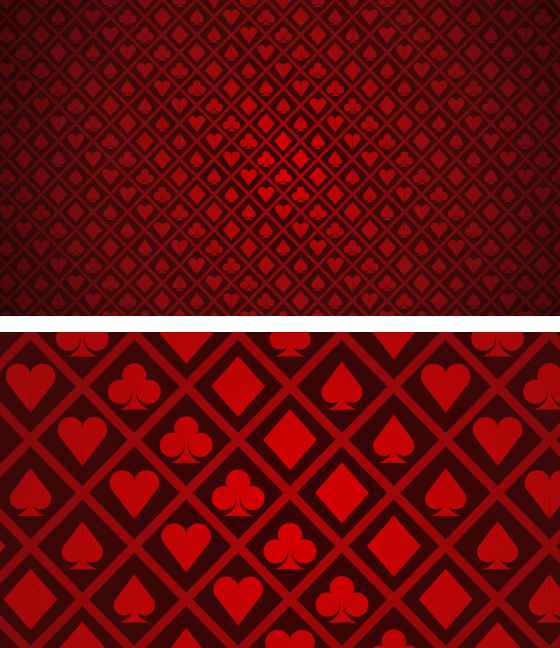
Top: the whole. Bottom: its middle third, enlarged.
A Shadertoy shader for this pattern:

```glsl
// Red card-suit wallpaper: a diagonal lattice of spades, hearts, clubs and diamonds under a soft spotlight.

// Lengths are fractions of the canvas height.
const vec2 HALF_STEP = vec2(0.05475, 0.05613);  // half diagonals of a lattice cell
const vec2 LATTICE_ORIGIN = vec2(0.0653, -0.003); // a cell center, from mid canvas
const float LINE_WIDTH = 0.0098;
const float SUIT_SIZE = 0.0278;

const vec2 LIGHT_CENTER = vec2(0.02, -0.02);
const float GLOW_RADIUS = 0.34;
const float GLOW_POWER = 1.4;
const vec2 VIGNETTE_RANGE = vec2(0.5, 1.15);
const float VIGNETTE_FLOOR = 0.55;

const vec3 GROUND = vec3(0.25, 0.04, 0.04);
const vec3 GROUND_LIT = vec3(0.22, 0.01, 0.015);
const vec3 LINE = vec3(0.43, 0.05, 0.055);
const vec3 LINE_LIT = vec3(0.66, 0.02, 0.03);
const vec3 SUIT = vec3(0.49, 0.05, 0.06);
const vec3 SUIT_LIT = vec3(0.84, 0.0, 0.005);

// Hull of a circle and a pointed tip.
float teardrop(vec2 p, vec2 center, float radius, vec2 tip) {
    vec2 axis = tip - center;
    float len = length(axis);
    axis /= len;
    vec2 q = p - center;
    q = vec2(abs(q.x * axis.y - q.y * axis.x), dot(q, axis));
    float b = radius / len;
    float a = sqrt(1.0 - b * b);
    float k = dot(q, vec2(-b, a));
    if (k < 0.0) return length(q) - radius;
    if (k > a * len) return length(q - vec2(0.0, len));
    return dot(q, vec2(a, b)) - radius;
}

// Stalk that flares toward a flat foot.
float stem(vec2 p, float top, float foot) {
    float t = clamp((top - p.y) / (top - foot), 0.0, 1.0);
    float side = abs(p.x) - mix(0.07, 0.56, t * t * t * t);
    return max(0.75 * side, max(p.y - top, foot - p.y));
}

float diamond(vec2 p) {
    const vec2 size = vec2(1.02, 1.16);
    return (dot(abs(p), 1.0 / size) - 1.0) / length(1.0 / size);
}

float spade(vec2 p) {
    vec2 q = vec2(abs(p.x), p.y);
    float leaf = teardrop(q, vec2(0.38, -0.22), 0.40, vec2(0.0, 0.95));
    return min(leaf, stem(p, -0.1, -0.88));
}

float heart(vec2 p) {
    vec2 q = vec2(abs(p.x), p.y);
    return teardrop(q, vec2(0.46, 0.38), 0.48, vec2(0.0, -1.0));
}

float club(vec2 p) {
    vec2 q = vec2(abs(p.x), p.y);
    float lobes = min(length(q - vec2(0.0, 0.42)), length(q - vec2(0.54, -0.2))) - 0.46;
    float core = length(p) - 0.2;
    return min(min(lobes, core), stem(p, 0.0, -0.88));
}

float suitDistance(vec2 p, float kind) {
    if (kind < 0.5) return diamond(p);
    if (kind < 1.5) return spade(p);
    if (kind < 2.5) return heart(p);
    return club(p);
}

void mainImage(out vec4 fragColor, in vec2 fragCoord) {
    float pixel = 1.0 / iResolution.y;
    vec2 pos = (fragCoord - 0.5 * iResolution.xy) * pixel;

    // Diagonal lattice coordinates: x rises to the right, y falls to the right.
    vec2 grid = (pos - LATTICE_ORIGIN) / HALF_STEP;
    vec2 diag = 0.5 * vec2(grid.x + grid.y, grid.x - grid.y);
    vec2 cell = floor(diag + 0.5);
    vec2 local = (grid - vec2(cell.x + cell.y, cell.x - cell.y)) * HALF_STEP;

    // Lattice lines lie on the cell borders.
    vec2 border = 0.5 - abs(diag - cell);
    float lineDist = min(border.x, border.y) / (0.5 * length(1.0 / HALF_STEP)) - 0.5 * LINE_WIDTH;
    float lineMask = smoothstep(0.75, -0.75, lineDist / pixel);

    // The suit changes with each diagonal row.
    float suitDist = suitDistance(local / SUIT_SIZE, mod(cell.x, 4.0)) * SUIT_SIZE;
    float suitMask = smoothstep(0.75, -0.75, suitDist / pixel);

    // Spotlight and vignette.
    float r = length(pos - LIGHT_CENTER);
    float glow = exp(-pow(r / GLOW_RADIUS, GLOW_POWER));
    float vignette = mix(1.0, VIGNETTE_FLOOR, smoothstep(VIGNETTE_RANGE.x, VIGNETTE_RANGE.y, r));

    vec3 color = mix(GROUND, GROUND_LIT, glow);
    color = mix(color, mix(LINE, LINE_LIT, glow), lineMask);
    color = mix(color, mix(SUIT, SUIT_LIT, glow), suitMask);
    fragColor = vec4(color * vignette, 1.0);
}
```
